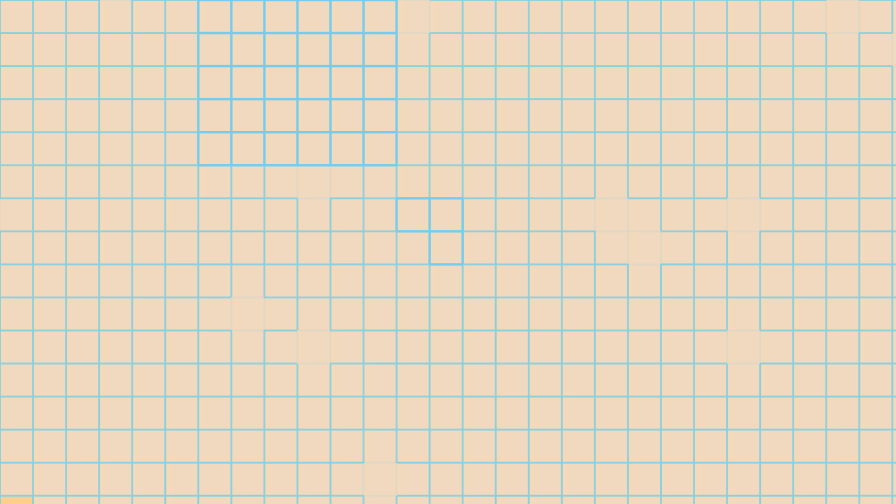
Give the GLSL for this pattern, as a WebGL 1 fragment shader.

```glsl
precision mediump float;
// Pale peach squared paper with a thin blue grid, anchored at the top left.
// Each grid edge takes its ink from the two cells it divides: most are even,
// a few are worn away, and two groups of cells are ruled more strongly.

uniform vec2 u_resolution;

#define ROWS 15.25
#define LINE_WIDTH 0.0037
#define BOLD_WIDTH 0.0048
#define WORN_SHARE 0.03
#define PAPER vec3(0.940, 0.850, 0.750)
#define WARM_PAPER vec3(0.965, 0.850, 0.725)
#define LINE_INK vec3(0.520, 0.815, 0.875)
#define BOLD_INK vec3(0.460, 0.800, 0.930)
#define CORNER_FILL vec3(0.980, 0.810, 0.560)

float hash(vec2 p) {
    vec3 q = fract(vec3(p.xyx) * 0.1031);
    q += dot(q, q.yzx + 33.33);
    return fract((q.x + q.y) * q.z);
}

// 1 when the cell lies in the block from first to last, inclusive
float inBlock(vec2 cell, vec2 first, vec2 last) {
    vec2 inside = step(first - 0.5, cell) * step(cell, last + 0.5);
    return inside.x * inside.y;
}

// Strongly ruled cells: a large block and a small L of three
float emphasis(vec2 cell) {
    float block = inBlock(cell, vec2(6.0, 0.0), vec2(11.0, 4.0));
    float corner = inBlock(cell, vec2(12.0, 6.0), vec2(13.0, 7.0))
                 - inBlock(cell, vec2(12.0, 7.0), vec2(12.0, 7.0));
    return max(block, corner);
}

// Ink left on the outline of one cell
float cellInk(vec2 cell) {
    float worn = step(hash(cell + 17.0), WORN_SHARE);
    float even = mix(0.88, 1.0, hash(cell + 5.0));
    return mix(even, 0.15, worn);
}

// Colour and coverage of the edge between two neighbouring cells
vec4 edge(float dist, vec2 a, vec2 b, float pixel) {
    float bold = max(emphasis(a), emphasis(b));
    float ink = min(cellInk(a), cellInk(b));
    float width = mix(LINE_WIDTH, BOLD_WIDTH, bold);
    float cover = clamp((0.5 * width - dist) / pixel + 0.5, 0.0, 1.0);
    return vec4(mix(LINE_INK, BOLD_INK, bold), cover * max(ink, bold));
}

void main() {
    // Cell coordinates, counted rightwards and down from the top left
    float pixel = 1.0 / u_resolution.y;
    vec2 p = vec2(gl_FragCoord.x, u_resolution.y - gl_FragCoord.y) * pixel;
    vec2 grid = p * ROWS;
    vec2 cell = floor(grid);
    vec2 local = grid - cell;
    vec2 nearest = floor(grid + 0.5);
    vec2 dist = abs(grid - nearest) / ROWS;

    // Paper with a faint warm side in every cell
    float warmth = 1.0 - smoothstep(0.05, 0.40, local.x);
    warmth *= mix(0.35, 0.75, hash(cell + 41.0));
    vec3 color = mix(PAPER, WARM_PAPER, warmth);
    color = mix(color, CORNER_FILL, inBlock(cell, vec2(0.0, 15.0), vec2(0.0, 15.0)));

    // Upright edges, then level edges
    vec2 right = vec2(nearest.x, cell.y);
    vec2 below = vec2(cell.x, nearest.y);
    vec4 upright = edge(dist.x, right - vec2(1.0, 0.0), right, pixel);
    vec4 level = edge(dist.y, below - vec2(0.0, 1.0), below, pixel);
    color = mix(color, upright.rgb, upright.a);
    color = mix(color, level.rgb, level.a);

    gl_FragColor = vec4(color, 1.0);
}
```
